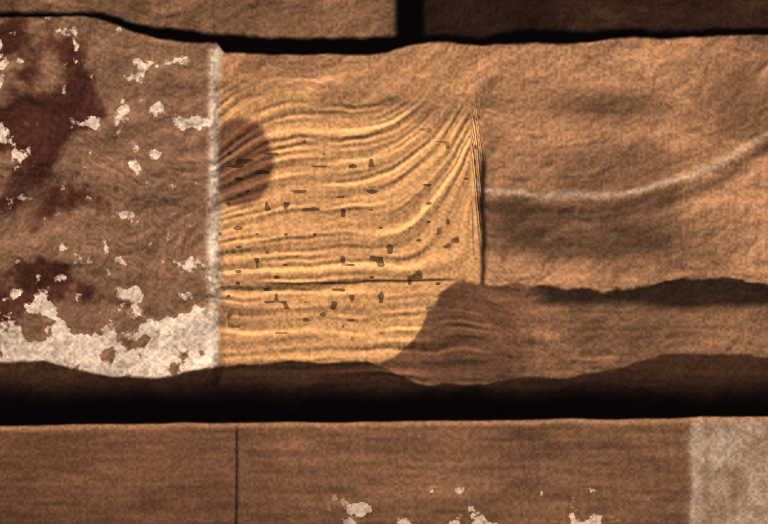
A Shadertoy shader for this texture:

```glsl
// Weathered sandstone masonry: a flaking block, a golden bedded block and a rough
// eroded block between dark joints, with slabs above and a sawn course below.
// Noise perturbs the block edges; a bent strata height field is lit from above.

const vec3 BLACK = vec3(.035, .02, .02);
const vec3 UMBER = vec3(.33, .21, .145);
const vec3 BROWN = vec3(.52, .36, .25);
const vec3 TAN = vec3(.69, .48, .33);
const vec3 GOLD = vec3(.83, .59, .37);
const vec3 CREAM = vec3(.91, .78, .66);

float sq(float x) { return x * x; }
float hash(vec2 p) { return fract(sin(dot(p, vec2(127.1, 311.7))) * 43758.55); }

float noise(vec2 p) {
  vec2 i = floor(p), f = fract(p);
  f = f * f * (3. - 2. * f);
  return mix(mix(hash(i), hash(i + vec2(1, 0)), f.x),
             mix(hash(i + vec2(0, 1)), hash(i + vec2(1, 1)), f.x), f.y);
}

float fbm(vec2 p) {
  float sum = 0., amp = .5;
  for (int i = 0; i < 5; i++) {
    sum += amp * noise(p);
    p = mat2(1.6, 1.2, -1.2, 1.6) * p + 7.3;
    amp *= .5;
  }
  return sum;
}

// Masks and edge profiles
float rise(float x, float a, float b, float h) { return h * smoothstep(a, b, x); }
float above(float v, float edge, float soft) { return smoothstep(edge - soft, edge + soft, v); }
float span(float v, float a, float b, float soft) { return above(v, a, soft) - above(v, b, soft); }
float line(float d, float width) { return exp(-sq(d / width)); }
float blob(vec2 p, float x, float y, float w, float h) { return line(p.x - x, w) * line(p.y - y, h); }

// Bedding displacement: arch and upturn on the left, wide bowl on the right
float bend(vec2 p) {
  float golden = 9. * sq(max(p.x - .47, 0.)) - 7. * sq(max(.38 - p.x, 0.));
  float bowl = 1.7 * sq(p.x - .73);
  return mix(golden, bowl, above(p.x, .62, .01)) * smoothstep(.42, .72, p.y);
}

float relief(vec2 p, float aspect) {
  vec2 q = p * vec2(aspect, 1);
  float warp = fbm(q * 4.), s = p.y - bend(p) + .07 * warp;
  float layers = .6 * noise(vec2(q.x * 4., s * 65.)) + .4 * noise(vec2(q.x * 9., s * 140.));
  float rough = 2.6 * fbm(q * vec2(9, 13) + warp * 3.);
  float amount = max(above(p.x, .63, .02) * .75, above(p.y, .85 - .1 * p.x, .03) * .85);
  amount = max(amount, 1. - above(p.x, .284, .01));
  return mix(layers, rough, max(amount, 1. - above(p.y, .27, .04)));
}

vec3 flakingBlock(vec2 p, vec2 q) {
  float patches = fbm(q * 13.), chips = fbm(q * 34. + 5.);
  vec3 col = mix(BROWN * vec3(.93, .95, 1), TAN, .5 * patches);
  float stain = blob(p, .04, .75, .09, .24) + .6 * blob(p, .07, .43, .2, .07);
  col = mix(col, vec3(.25, .12, .095), .85 * above(stain * .6 + patches, .86, .1));
  float cover = .42 * (1. - smoothstep(.3, .53, p.y)) + .17 * blob(p, .19, .76, .08, .08)
    + .2 * blob(p, 0., .77, .03, .12) + .17 * blob(p, .2, .555, .07, .03);
  return mix(col, CREAM, .92 * above(chips + .35 * patches + cover, .91, .05));
}

vec3 goldenBlock(vec2 p, vec2 q, float wobble) {
  vec3 col = mix(GOLD, TAN, .6 * smoothstep(.4, .7, fbm(q * vec2(5, 9))));
  col = mix(col, TAN * .95, .65 * above(p.y, .82 - .35 * max(p.x - .42, 0.) + wobble, .02));
  col = mix(col, UMBER * 1.25, .85 * above(blob(p, .312, .69, .05, .1) + 3. * wobble, .5, .08));
  col *= 1. - .6 * line(p.y - .452 - .02 * p.x - .15 * wobble, .003) * span(p.x, .35, .59, .03);
  float pits = above(noise(q * vec2(55, 85)), .87, .04) * span(p.y, .35, .75, .06);
  return col * (1. - .45 * pits);
}

vec3 erodedBlock(vec2 p, vec2 q, float wobble) {
  vec3 col = mix(BROWN, TAN * 1.08, smoothstep(.3, .62, fbm(q * vec2(5, 9) + 3.)));
  float hollow = blob(p, .78, .8, .09, .035) + .7 * blob(p, .68, .57, .04, .05)
    + .8 * blob(p, .83, .54, .13, .04);
  float ledge = p.y - .62 - 1.7 * sq(p.x - .73) - .7 * wobble;
  col = mix(col * (1. - .42 * hollow), CREAM, .45 * line(ledge, .007));
  col *= 1. - .28 * line(ledge + .026, .015);
  return col * (1. - .65 * line(p.x - .628 - .2 * wobble, .004) * span(p.y, .44, .7, .02));
}

// Sawn stone with a thin joint and a pale end block
vec3 lowerCourse(vec2 p, vec2 q, float wobble) {
  vec3 col = mix(UMBER * 1.2, BROWN, .35 + .4 * smoothstep(.15, .6, p.x));
  col *= .63 + .5 * fbm(q * vec2(7, 13)) + .24 * noise(q * vec2(14, 130));
  col = mix(col, mix(BROWN, CREAM, fbm(q * 32.)) * .9, above(p.x, .907 + .2 * wobble, .004));
  col *= 1. - .5 * line(p.x - .308 - .06 * wobble, .002);
  col = mix(col, CREAM * .9, .65 * line(p.x - .904 - .3 * wobble, .007));
  return mix(col, CREAM, .8 * above(fbm(q * 30.) - 3. * p.y, .55, .03) * span(p.x, .44, .83, .03));
}

void mainImage(out vec4 fragColor, in vec2 fragCoord) {
  vec2 p = fragCoord / iResolution.xy;
  float aspect = iResolution.x / iResolution.y, x = p.x;
  vec2 q = p * vec2(aspect, 1);
  float wobble = .06 * (fbm(q * 11.) - .48);
  float light = relief(p, aspect) - relief(p + vec2(-.002, .006), aspect);

  // Middle course with its shaded lower right face
  vec3 col = mix(goldenBlock(p, q, wobble), erodedBlock(p, q, wobble), above(x, .62 + .3 * wobble, .008));
  vec3 face = mix(UMBER, BROWN, .4 + .6 * above(x, .69, .03)) * (.8 + .5 * fbm(q * 8.));
  face *= 1. - .62 * span(p.y, .418 - .4 * wobble, .47 + .4 * wobble, .012) * above(x, .7, .02);
  float faceTop = .3 + rise(x, .49, .61, .155) + wobble;
  col = mix(col, face, (1. - above(p.y, faceTop, .005)) * above(x, .49, .01));
  col = mix(flakingBlock(p, q), col, above(x, .284, .003));
  float mortar = line(x - .279 - .25 * wobble, .007) * (.45 + .9 * fbm(q * 25.));
  col = mix(col, CREAM, min(mortar, 1.) * span(p.y, .29, .91, .01));

  // Undersides falling into the lower joint
  float base = .312 - rise(x, .02, .15, .032) + rise(x, .2, .3, .028) - rise(x, .46, .55, .035)
    + rise(x, .66, .92, .05) + .5 * wobble;
  vec3 under = mix(BLACK, UMBER * .8, smoothstep(.225, .3, p.y + .4 * wobble));
  col = mix(under, col, above(p.y, base, .004));

  // Upper joint and slabs
  float top = .97 - rise(x, .08, .25, .055) - rise(x, .28, .295, .02) + rise(x, .48, .57, .022)
    + rise(x, .72, .85, .012) + .35 * wobble;
  vec3 slab = mix(BROWN, UMBER * .55, above(x, .54, .01)) * (.6 + .8 * fbm(q * 9.));
  float slabEdge = .982 - rise(x, .04, .32, .055) + rise(x, .54, .7, .015) + .5 * wobble;
  slab = mix(BLACK, slab, above(p.y, slabEdge, .006) * (1. - span(x, .515, .552, .006)));
  col = mix(col, slab, above(p.y, top, .004));

  // Lower course with a bright upper lip
  float lip = .188 + .017 * x + .12 * wobble;
  vec3 course = mix(lowerCourse(p, q, wobble), TAN * 1.1, .75 * line(p.y - lip + .005, .006));
  col = mix(course, col, above(p.y, lip, .003));

  // Relief light and grain
  float shade = clamp(light * 1.1, -.45, .4) * above(p.y, lip, .01);
  col *= 1. + shade + .28 * (noise(q * 210.) - .5);
  fragColor = vec4(clamp(col, 0., 1.), 1);
}
```
